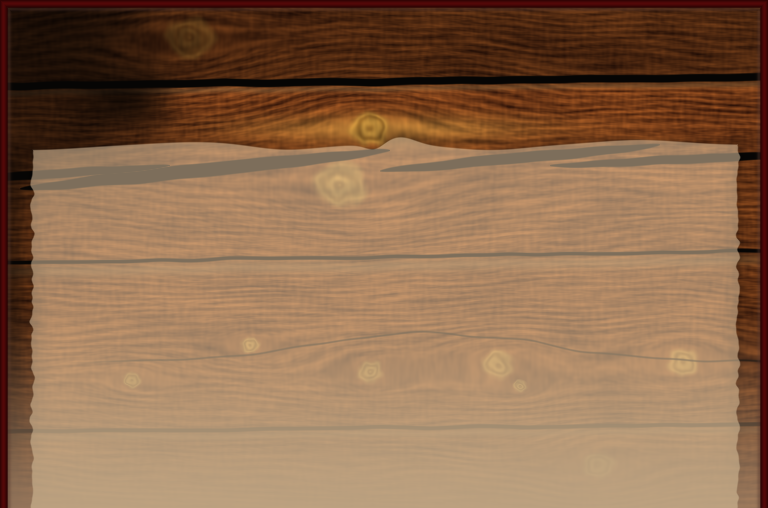
This texture is drawn by a WebGL 1 fragment shader. Its source:

```glsl
precision highp float;
// Weathered knotty planks behind a translucent parchment panel, in a dark red frame.
uniform vec2 u_resolution;

const float WIDTH = 7.68; // canvas width in scene units; y runs down from the top

vec2 hash2(vec2 p) {
  p = fract(p * vec2(0.1031, 0.1147));
  p += dot(p, p.yx + 33.33);
  return fract((p.xx + p.yx) * p.xy * 7.31) * 2.0 - 1.0;
}

float gradientNoise(vec2 p) {
  vec2 i = floor(p), f = fract(p);
  vec2 w = f * f * f * (f * (f * 6.0 - 15.0) + 10.0);
  float a = dot(hash2(i), f);
  float b = dot(hash2(i + vec2(1.0, 0.0)), f - vec2(1.0, 0.0));
  float c = dot(hash2(i + vec2(0.0, 1.0)), f - vec2(0.0, 1.0));
  float d = dot(hash2(i + 1.0), f - 1.0);
  return mix(mix(a, b, w.x), mix(c, d, w.x), w.y);
}

float fill(float dist, float aa) { return 1.0 - smoothstep(-aa, aa, dist); }

float bump(float x, float center, float width) {
  float t = (x - center) / width;
  return exp(-t * t);
}

// Straight, slightly ragged joint between two planks: signed vertical offset.
float jointOffset(vec2 p, float yLeft, float yRight) {
  return p.y - mix(yLeft, yRight, p.x / WIDTH) - 0.025 * gradientNoise(vec2(p.x * 2.0, yLeft));
}

// Lens-shaped split running from a to b.
float splitMask(vec2 p, vec2 a, vec2 b, float halfWidth, float aa) {
  float t = clamp((p.x - a.x) / (b.x - a.x), 0.0, 1.0);
  float wave = 0.02 * gradientNoise(vec2(p.x * 2.5, a.y * 9.0));
  float thickness = halfWidth * sqrt(4.0 * t * (1.0 - t));
  return fill(abs(p.y - mix(a.y, b.y, t) - wave) - thickness, aa) * step(0.001, t * (1.0 - t));
}

// Bends the grain around a knot and accumulates its core and growth rings.
void addKnot(vec2 p, vec2 center, float r, inout float grainY, inout float core, inout float ring) {
  vec2 d = p - center;
  vec2 e = d * vec2(0.45, 1.0);
  float reach = 4.0 * r * r;
  grainY -= d.y * reach / (dot(e, e) + reach);
  float radius = length(d * vec2(0.85, 1.0)) / r + 0.35 * gradientNoise(d * 1.3 / r + center);
  float mask = 1.0 - smoothstep(0.65, 1.2, radius);
  core = max(core, mask);
  ring += mask * (0.5 + 0.5 * sin(radius * 13.0));
}

// Brightness of the wood fibres, 0 to 1.
float grainTone(vec2 p, float v) {
  float warp = 0.13 * gradientNoise(vec2(p.x * 0.8, v * 2.5));
  float lines = 0.5 + 0.5 * sin((v + warp) * 88.0);
  float streaks = gradientNoise(vec2(p.x * 2.2, (v + warp) * 24.0));
  float fibres = gradientNoise(vec2(p.x * 9.0, v * 55.0));
  float saw = gradientNoise(vec2(p.x * 24.0, p.y * 7.0));
  float patches = gradientNoise(vec2(p.x * 0.9, v * 3.5 + 7.0));
  return clamp(0.42 + 0.28 * lines + 0.45 * streaks + 0.3 * fibres + 0.2 * saw + 0.35 * patches, 0.0, 1.0);
}

float panelTop(float x) {
  return 1.45 + 0.05 * bump(x, 0.3, 0.7) - 0.03 * bump(x, 2.0, 0.6) + 0.05 * bump(x, 2.85, 0.45)
    + 0.06 * bump(x, 3.75, 0.13) - 0.08 * bump(x, 4.0, 0.22) + 0.05 * bump(x, 4.9, 0.5) - 0.05 * bump(x, 6.4, 0.6);
}

void main() {
  float aa = WIDTH / u_resolution.x;
  vec2 p = vec2(gl_FragCoord.x, u_resolution.y - gl_FragCoord.y) * aa;

  // Knots and grain
  float v = p.y, core = 0.0, ring = 0.0;
  addKnot(p, vec2(1.90, 0.38), 0.20, v, core, ring);
  float dimKnot = core;
  addKnot(p, vec2(3.70, 1.29), 0.17, v, core, ring);
  addKnot(p, vec2(3.40, 1.85), 0.22, v, core, ring);
  addKnot(p, vec2(2.50, 3.45), 0.08, v, core, ring);
  addKnot(p, vec2(1.32, 3.80), 0.08, v, core, ring);
  addKnot(p, vec2(3.70, 3.72), 0.11, v, core, ring);
  addKnot(p, vec2(4.98, 3.65), 0.14, v, core, ring);
  addKnot(p, vec2(5.20, 3.86), 0.06, v, core, ring);
  addKnot(p, vec2(6.83, 3.62), 0.14, v, core, ring);
  addKnot(p, vec2(5.98, 4.65), 0.14, v, core, ring);
  float tone = grainTone(p, v);
  vec3 wood = mix(vec3(0.19, 0.075, 0.03), vec3(0.66, 0.35, 0.14), tone);
  float sheen = bump(p.x, 3.9, 1.4) * bump(p.y, 1.29, 0.14);
  wood = mix(wood, vec3(0.88, 0.62, 0.27) * (0.6 + 0.4 * tone), 0.75 * sheen);
  vec3 knotColor = mix(vec3(0.78, 0.58, 0.24), vec3(0.46, 0.30, 0.10), clamp(ring, 0.0, 1.0) * 0.6);
  wood = mix(wood, knotColor * (0.65 + 0.5 * tone), core * (0.85 - 0.4 * dimKnot));

  // Light and shade
  float light = mix(0.64, 0.98, smoothstep(0.78, 0.9, p.y));
  light = mix(light, 1.25, smoothstep(1.4, 1.6, p.y));
  float shade = (1.0 - smoothstep(0.6, 2.2, p.x + 0.5 * gradientNoise(p * 1.5))) * (1.0 - smoothstep(1.2, 2.4, p.y));
  light *= 1.0 - 0.62 * shade;
  light *= 1.0 - 0.6 * bump(p.x, 1.25, 0.4) * bump(p.y, 1.0, 0.25);
  float sides = smoothstep(0.1, 0.55, p.x) * (1.0 - 0.5 * smoothstep(7.2, 7.45, p.x));
  light *= mix(1.0, mix(0.35, 1.0, sides), smoothstep(1.3, 1.7, p.y));
  wood *= light;

  // Joints, splits and the long crack
  float j1 = jointOffset(p, 0.86, 0.77), j3 = jointOffset(p, 2.63, 2.51), j4 = jointOffset(p, 4.32, 4.24);
  float lip = bump(j1, 0.07, 0.03) + bump(j3, 0.09, 0.06) + bump(j4, 0.06, 0.04);
  wood = mix(wood, vec3(0.52, 0.39, 0.24) * light, 0.45 * lip);
  float crackY = 3.62 - 0.29 * bump(p.x, 4.3, 1.6) + 0.05 * gradientNoise(vec2(p.x * 1.8, 4.0));
  float gap = fill(abs(j1) - 0.038, aa);
  gap = max(gap, fill(abs(j3) - 0.018, aa));
  gap = max(gap, 0.9 * fill(abs(j4) - 0.02, aa));
  gap = max(gap, 0.75 * fill(abs(p.y - crackY) - 0.009, aa) * smoothstep(0.4, 1.6, p.x));
  gap = max(gap, splitMask(p, vec2(-0.6, 1.82), vec2(1.7, 1.66), 0.045, aa));
  gap = max(gap, splitMask(p, vec2(0.2, 1.89), vec2(3.9, 1.51), 0.07, aa));
  gap = max(gap, splitMask(p, vec2(3.8, 1.71), vec2(6.6, 1.45), 0.055, aa));
  gap = max(gap, splitMask(p, vec2(5.5, 1.66), vec2(8.2, 1.53), 0.045, aa));
  wood = mix(wood, vec3(0.025, 0.02, 0.015), gap);

  // Parchment with torn sides, fading into haze below
  float torn = 0.05 * gradientNoise(vec2(p.y * 11.0, floor(p.x / 4.0) * 5.0 + 0.4));
  float panelDist = max(max(0.32 + torn - p.x, p.x - 7.38 - torn), panelTop(p.x) - p.y);
  float panel = fill(panelDist, aa);
  float haze = smoothstep(2.9, 5.3, p.y);
  vec3 outside = wood * (1.0 - 0.3 * exp(-max(panelDist, 0.0) * 25.0));
  outside = mix(outside, vec3(0.64, 0.52, 0.41), 0.85 * haze);
  vec3 inside = mix(wood, vec3(0.75, 0.665, 0.55), 0.64);
  inside = mix(inside, vec3(0.74, 0.64, 0.51), 0.92 * haze);
  vec3 color = mix(outside, inside, panel);

  // Frame along the top and sides
  float edge = min(min(p.x, WIDTH - p.x), p.y);
  color = mix(color, vec3(0.34, 0.22, 0.18), 0.4 * bump(edge, 0.09, 0.02));
  vec3 frame = mix(vec3(0.13, 0.01, 0.01), vec3(0.32, 0.03, 0.03), bump(edge, 0.035, 0.03));
  gl_FragColor = vec4(mix(color, frame, fill(edge - 0.078, aa)), 1.0);
}
```
